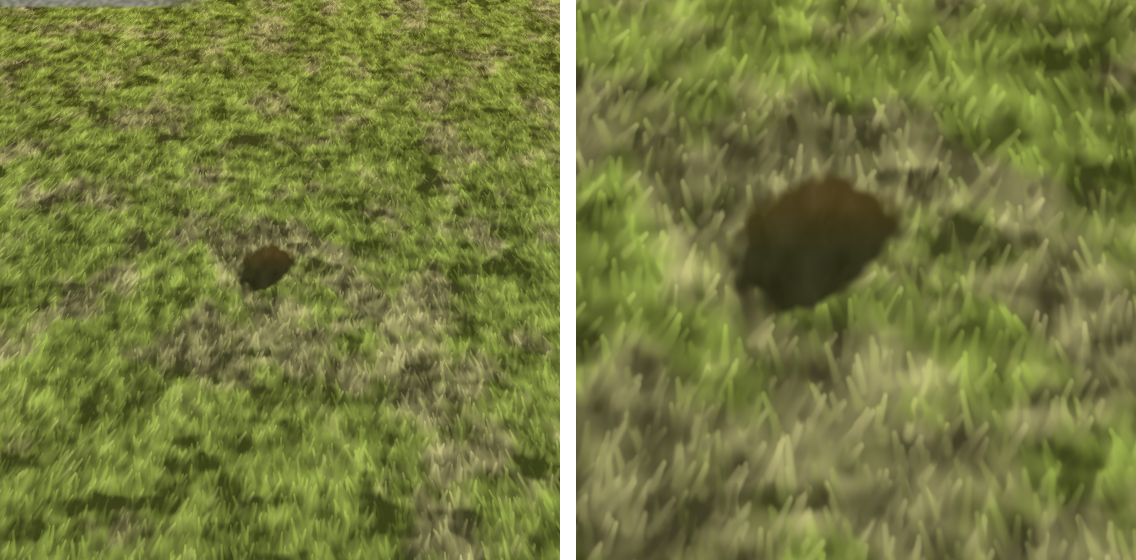
Left, the full canvas; right, a detail of the centre.
Reproduce this texture procedurally as a three.js fragment shader.

```glsl
// A sunlit, patchy lawn seen at a slant, with dry turf and one dark hollow.
// Canvas points are projected to a ground plane, where gradient noise sets light
// and dryness; jittered layers of tapered blades are then painted over the soil.

#define HORIZON 1.8
#define BLADE_DENSITY 70.0
#define BLADE_LAYERS 5
#define BLADE_WIDTH 0.21
#define BLADE_LEAN 0.25
#define EXPOSURE 0.60
#define GRASS_DARK vec3(0.23, 0.26, 0.09)
#define GRASS_LIGHT vec3(0.61, 0.69, 0.30)
#define STRAW_DARK vec3(0.26, 0.25, 0.15)
#define STRAW_LIGHT vec3(0.72, 0.70, 0.47)
#define HOLLOW_DARK vec3(0.17, 0.17, 0.09)
#define HOLLOW_BROWN vec3(0.28, 0.23, 0.10)

varying vec2 vUv;

vec2 hash2(vec2 p) {
  vec3 q = fract(vec3(p.xyx) * vec3(0.1031, 0.1030, 0.0973));
  q += dot(q, q.yzx + 33.33);
  return fract((q.xx + q.yz) * q.zy);
}

float cornerGradient(vec2 cell, vec2 offset) {
  float angle = 6.2832 * hash2(cell).x;
  return dot(vec2(cos(angle), sin(angle)), offset);
}

float gradientNoise(vec2 p) {
  vec2 i = floor(p), f = p - i;
  vec2 u = f * f * f * (f * (f * 6.0 - 15.0) + 10.0);
  vec2 e = vec2(1.0, 0.0);
  float low = mix(cornerGradient(i, f), cornerGradient(i + e, f - e), u.x);
  float high = mix(cornerGradient(i + e.yx, f - e.yx), cornerGradient(i + 1.0, f - 1.0), u.x);
  return 1.4 * mix(low, high, u.y);
}

float fbm(vec2 p) {
  float sum = 0.0, amplitude = 0.6;
  for (int i = 0; i < 3; i++) {
    sum += amplitude * gradientNoise(p);
    p = p * 2.1 + 17.3;
    amplitude *= 0.6;
  }
  return sum;
}

vec3 turfColour(float tone, float dryness) {
  tone = clamp(tone, 0.0, 1.15);
  vec3 grass = mix(GRASS_DARK, GRASS_LIGHT, tone);
  vec3 straw = mix(STRAW_DARK, STRAW_LIGHT, tone);
  return mix(grass, straw, clamp(dryness, 0.0, 1.0));
}

// Dry turf gathers along a band that curves down to the lower right.
float drynessAt(vec2 uv, vec2 ground) {
  float bandDistance = (uv.y - 0.46 + 0.42 * pow(uv.x, 4.0)) / 0.12;
  float band = exp(-bandDistance * bandDistance) * smoothstep(0.25, 0.4, uv.x);
  float lush = (1.0 - smoothstep(0.15, 0.5, uv.y)) * (1.0 - smoothstep(0.4, 0.8, uv.x));
  float field = 1.15 * fbm(ground * vec2(10.0, 17.0) + 4.7) + 0.42 * band - 0.28 * lush;
  return smoothstep(-0.15, 0.6, field);
}

// Layers of soft strokes, each with its own lean, length and brightness.
vec3 paintBlades(vec3 colour, vec2 ground, float tone, float dryness) {
  for (int layer = 0; layer < BLADE_LAYERS; layer++) {
    float id = float(layer);
    vec2 p = ground * BLADE_DENSITY * (0.85 + 0.08 * id) + id * vec2(37.4, 19.7);
    vec2 cell = floor(p);
    for (int row = 0; row < 3; row++) {
      for (int column = 0; column < 3; column++) {
        vec2 c = cell + vec2(float(column) - 1.0, 1.0 - float(row));
        vec2 place = hash2(c + id * 51.0);
        vec2 shape = hash2(c + id * 51.0 + 211.0);
        vec2 along = normalize(vec2(BLADE_LEAN + 2.0 * (shape.x - 0.5), 1.0));
        float bladeLength = mix(0.5, 1.1, shape.y);
        vec2 fromCentre = p - c - place;
        float t = clamp(dot(fromCentre, along) / bladeLength + 0.5, 0.0, 1.0);
        float d = length(fromCentre - along * (t - 0.5) * bladeLength);
        float width = BLADE_WIDTH * (1.0 - 0.45 * t);
        float cover = 0.8 * (1.0 - smoothstep(0.2 * width, 1.25 * width, d));
        float random = fract(place.x * 7.3 + shape.y * 5.1);
        float bladeTone = tone + 0.50 * (random - 0.5) + 0.25 * (t - 0.45);
        vec3 blade = turfColour(bladeTone, dryness + 0.5 * (shape.x - 0.5));
        colour = mix(colour, blade, cover);
      }
    }
  }
  return colour;
}

void main() {
  // Perspective ground plane: features shrink and flatten towards the top
  float depth = 1.0 / (HORIZON - vUv.y);
  vec2 ground = vec2((vUv.x - 0.5) * depth, depth) + 3.0;
  vec2 flatGround = ground * vec2(1.0, 1.7);

  // Broad light, tufts and shaded gaps that lie across the slope
  float shade = smoothstep(0.10, 0.50, fbm(ground * vec2(14.0, 30.0) + 31.0));
  float clumps = 0.26 * gradientNoise(flatGround * 11.0) + 0.30 * gradientNoise(flatGround * 27.0);
  float tufts = 0.34 * gradientNoise(flatGround * 52.0 + 9.0);
  float far = smoothstep(0.55, 1.0, vUv.y);
  float tone = EXPOSURE + clumps + tufts - 0.42 * shade + 0.05 * far;
  float dryness = drynessAt(vUv, ground);

  // Soil and matted grass, then the blades
  float mat = 0.28 * gradientNoise(ground * 75.0);
  vec3 colour = turfColour(tone - 0.16 + mat, dryness + 0.1);
  colour = paintBlades(colour, ground, tone, dryness);
  colour += vec3(0.025, 0.01, -0.015) * far;

  // Dark hollow, wide above and narrow below, brown at its upper edge
  vec2 hollow = vUv - vec2(0.472, 0.518);
  hollow.x -= 0.4 * hollow.y;
  float taper = 0.044 + 0.3 * hollow.y;
  float rim = length(hollow / vec2(max(taper, 0.02), 0.041));
  rim += 0.16 * gradientNoise(ground * 60.0) + 0.14 * gradientNoise(ground * 130.0);
  vec3 pit = mix(HOLLOW_DARK, HOLLOW_BROWN, smoothstep(-0.01, 0.035, hollow.y)) + 0.12 * mat;
  colour = mix(colour, pit, 0.92 * (1.0 - smoothstep(0.85, 1.15, rim)));

  // Pale gravel verge at the far left edge
  float verge = smoothstep(0.984, 0.992, vUv.y + 0.006 * mat) * (1.0 - smoothstep(0.25, 0.4, vUv.x));
  colour = mix(colour, vec3(0.53, 0.53, 0.47) + 0.4 * mat, verge);

  gl_FragColor = vec4(colour, 1.0);
}
```
